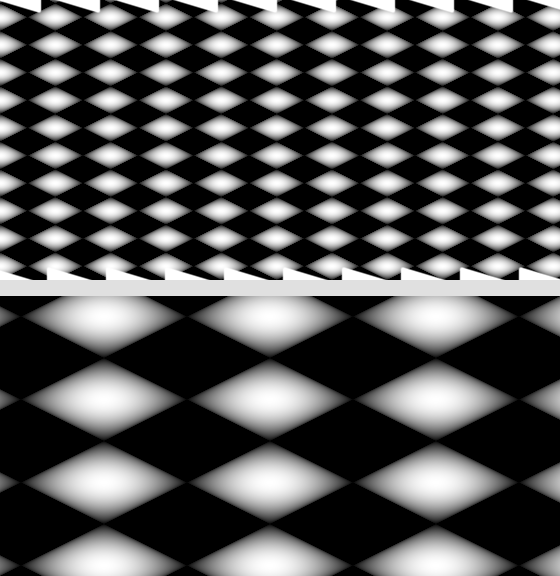
Top: the whole. Bottom: its middle third, enlarged.
A Shadertoy shader for this pattern:

```glsl
#define DIAMOND_PITCH vec2(0.1976, 0.0988)
#define GLOW_POWER 0.42
#define TOOTH_PITCH 0.2107
#define TOOTH_START 0.0104
#define TOOTH_HEIGHT 0.0475
#define TOOTH_SLOPE 0.30
#define TOOTH_RADIUS 0.010

const float TAU = 6.2831853;

// Glowing diamonds: the sum of two cosines is positive inside each cell
float diamondGlow(vec2 p) {
    vec2 phase = TAU * (p / DIAMOND_PITCH - vec2(0.0, 0.5));
    float wave = 0.5 * (cos(phase.x) + cos(phase.y));
    return pow(max(wave, 0.0), GLOW_POWER);
}

// Signed distance to a row of slanted teeth rising from y = 0
float toothDistance(vec2 p) {
    float margin = 0.1 * TOOTH_PITCH;
    float x = mod(p.x - TOOTH_START + margin, TOOTH_PITCH) - margin;
    float side = -x;
    float slant = (p.y - TOOTH_HEIGHT + TOOTH_SLOPE * x)
                / length(vec2(1.0, TOOTH_SLOPE));
    // Intersection of both half planes with a rounded corner
    vec2 d = vec2(side, slant) + TOOTH_RADIUS;
    return min(max(d.x, d.y), 0.0) + length(max(d, 0.0)) - TOOTH_RADIUS;
}

void mainImage(out vec4 fragColor, in vec2 fragCoord) {
    vec2 p = fragCoord / iResolution.y;
    float pixel = 1.0 / iResolution.y;
    float shade = diamondGlow(p);

    // The top row is the bottom row turned by half a circle
    vec2 centered = (fragCoord - 0.5 * iResolution.xy) / iResolution.y;
    vec2 turned = centered.y > 0.0 ? -centered : centered;
    float tooth = toothDistance(turned + vec2(0.0, 0.5));
    shade = mix(shade, 1.0, smoothstep(pixel, -pixel, tooth));

    fragColor = vec4(vec3(shade), 1.0);
}
```
